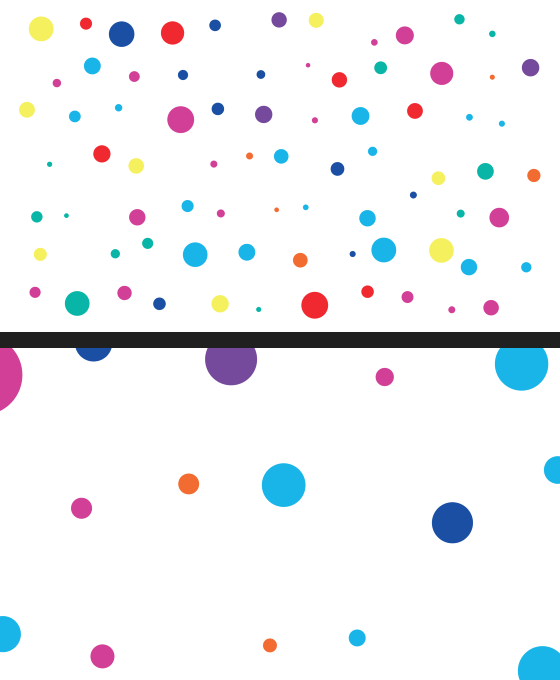
Top, the full canvas; bottom, a detail of the centre.
This pattern is drawn by a WebGL 1 fragment shader. Its source:

```glsl
precision highp float;

uniform vec2 u_resolution;

// Lengths are fractions of the canvas height
#define COLUMNS 11.0
#define ROWS 7.0
#define ROW_SHIFT 0.5
#define MARGIN 0.025
#define DOT_GAP 0.005
#define MIN_RADIUS 0.006
#define RADIUS_SPREAD 0.023
#define LARGE_DOT_BOOST 0.012
#define RANK_JITTER 0.5
#define EDGE_PIXELS 1.3
#define SEED 17.0

const vec3 WHITE  = vec3(1.0);
const vec3 PINK   = vec3(0.82, 0.25, 0.59);
const vec3 TEAL   = vec3(0.03, 0.71, 0.65);
const vec3 CYAN   = vec3(0.10, 0.71, 0.91);
const vec3 NAVY   = vec3(0.10, 0.31, 0.64);
const vec3 RED    = vec3(0.94, 0.16, 0.19);
const vec3 ORANGE = vec3(0.95, 0.42, 0.19);
const vec3 YELLOW = vec3(0.96, 0.94, 0.37);
const vec3 PURPLE = vec3(0.46, 0.29, 0.61);

// Three independent random values per cell
vec3 hash3(vec2 cell) {
  vec3 p = fract((cell.xyx + SEED) * vec3(0.1031, 0.1030, 0.0973));
  p += dot(p, p.yxz + 33.33);
  return fract((p.xxy + p.yzz) * p.zyx);
}

// Weighted palette; the last two colours are rare
vec3 dotColor(float pick) {
  if (pick < 0.22) return PINK;
  if (pick < 0.43) return TEAL;
  if (pick < 0.60) return CYAN;
  if (pick < 0.75) return NAVY;
  if (pick < 0.83) return RED;
  if (pick < 0.90) return ORANGE;
  if (pick < 0.95) return YELLOW;
  return PURPLE;
}

// Mostly small and medium radii with a short tail of large ones
float dotRadius(vec2 cell, float jitter, float pick) {
  float rank = fract(dot(cell, vec2(0.7549, 0.5698)) + RANK_JITTER * jitter);
  if (pick >= 0.90) rank = mix(0.55, 1.0, rank); // rare colours are larger
  return MIN_RADIUS + RADIUS_SPREAD * rank + LARGE_DOT_BOOST * pow(rank, 6.0);
}

void main() {
  vec2 canvas = vec2(u_resolution.x / u_resolution.y, 1.0);
  vec2 point = gl_FragCoord.xy / u_resolution.y - MARGIN;
  vec2 cellSize = (canvas - 2.0 * MARGIN) / vec2(COLUMNS + ROW_SHIFT, ROWS);

  // Staggered cells, each holding one dot
  vec2 grid = point / cellSize;
  grid.x -= ROW_SHIFT * mod(floor(grid.y), 2.0);
  vec2 cell = floor(grid);
  vec2 local = (grid - cell - 0.5) * cellSize;

  vec3 placement = hash3(cell);
  vec3 style = hash3(cell + 41.0);
  float radius = dotRadius(cell, style.y, style.x);

  // Small dots roam further, so every dot stays whole
  vec2 travel = max(0.5 * cellSize - radius - DOT_GAP, 0.0);
  vec2 center = (2.0 * placement.xy - 1.0) * travel;

  float edge = EDGE_PIXELS / u_resolution.y;
  float coverage = 1.0 - smoothstep(-0.5 * edge, 0.5 * edge,
                                    length(local - center) - radius);

  // Keep the border empty
  vec2 inside = step(vec2(0.0), cell) * step(cell, vec2(COLUMNS, ROWS) - 1.0);
  coverage *= inside.x * inside.y;

  gl_FragColor = vec4(mix(WHITE, dotColor(style.x), coverage), 1.0);
}
```
